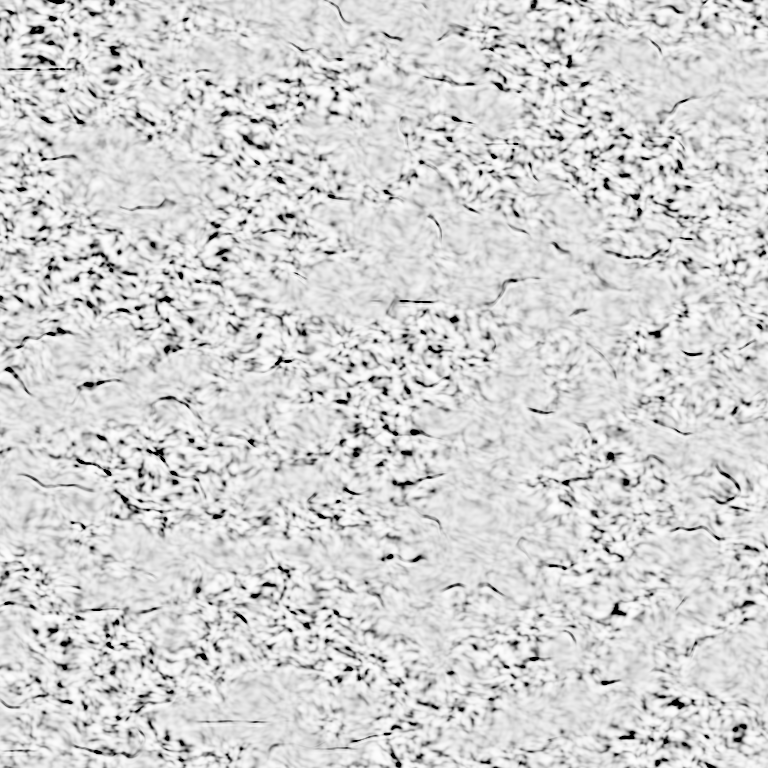
Give the GLSL for this texture map, as a Shadertoy shader.

```glsl
// Pale rough plaster: fine dark pits, white rims, meandering cracks and a few level scratches.

const vec3  PLASTER_TINT   = vec3(1.0);
const float BASE_SHADE     = 0.132;            // darkness of a flat spot
const float SHADE_CONTRAST = 0.70;             // how fast pits turn black
const float GRAIN_GAIN     = 4.5;              // brings the grain to unit deviation
const float CALM_LEVEL     = 0.45;             // grain strength in smooth patches
const float ROUGH_LEVEL    = 1.45;             // grain strength in rough patches
const vec2  PATCH_FREQ     = vec2(4.5, 7.0);
const vec2  LUMP_FREQ      = vec2(47.0, 71.0);
const vec2  PIT_FREQ       = vec2(83.0, 118.0);
const vec2  DUST_FREQ      = vec2(132.0, 165.0);
const vec2  CRACK_FREQ     = vec2(6.0, 12.0);
const float CRACK_WIDTH    = 0.045;
const float CRACK_DEPTH    = 2.2;
const float RIM_HEIGHT     = 1.1;
const vec2  RIM_SHIFT      = vec2(0.001, 0.005); // rim lies just below its groove
const float SLOPE          = -0.22;            // main direction, falling to the right
const int   SCRATCH_COUNT  = 9;
const float SCRATCH_WIDTH  = 0.0022;
const float SCRATCH_DEPTH  = 2.6;

// Integer hash giving a value in 0..1
float hash(vec2 cell, uint seed) {
    uvec2 q = uvec2(ivec2(cell));
    uint h = q.x * 1597334677u ^ q.y * 3812015801u ^ seed * 2654435769u;
    h = (h ^ (h >> 16)) * 2246822519u;
    h = (h ^ (h >> 13)) * 3266489917u;
    h ^= h >> 16;
    return float(h >> 8) / 16777216.0;
}

float cornerSlope(vec2 cell, vec2 offset, uint seed) {
    float angle = 6.2831853 * hash(cell, seed);
    return dot(vec2(cos(angle), sin(angle)), offset);
}

// Gradient noise centred on zero
float noise(vec2 p, uint seed) {
    vec2 i = floor(p), f = p - i;
    vec2 w = f * f * f * (f * (f * 6.0 - 15.0) + 10.0);
    vec2 e = vec2(1.0, 0.0);
    return mix(
        mix(cornerSlope(i, f, seed), cornerSlope(i + e, f - e, seed), w.x),
        mix(cornerSlope(i + e.yx, f - e.yx, seed), cornerSlope(i + 1.0, f - 1.0, seed), w.x),
        w.y);
}

vec2 rotate(vec2 p, float angle) {
    float c = cos(angle), s = sin(angle);
    return vec2(c * p.x + s * p.y, c * p.y - s * p.x);
}

// Bends straight lattices into irregular shapes
vec2 warp(vec2 p) {
    return p + 0.010 * vec2(noise(p * 21.0, 1u), noise(p * 21.0, 2u));
}

// Three layers of grain, each turned a little differently
float grain(vec2 p) {
    return GRAIN_GAIN * (0.58 * noise(rotate(p, SLOPE) * LUMP_FREQ, 3u)
                       + 0.68 * noise(rotate(p, SLOPE * 1.8) * PIT_FREQ, 4u)
                       + 0.45 * noise(rotate(p, SLOPE * 0.4) * DUST_FREQ, 5u));
}

// Broken, wandering lines
float crack(vec2 p) {
    float line = noise(rotate(p, SLOPE) * CRACK_FREQ, 6u)
               + 0.10 * noise(p * 43.0, 7u);
    float broken = smoothstep(0.0, 0.28, noise(p * vec2(24.0, 31.0), 8u)
                                       + 0.5 * noise(p * 9.0, 9u));
    return broken * (1.0 - smoothstep(0.2 * CRACK_WIDTH, CRACK_WIDTH, abs(line)));
}

// Scattered level scratches of varied length
float scratches(vec2 p) {
    float groove = 0.0;
    for (int i = 0; i < SCRATCH_COUNT; i++) {
        vec2 id = vec2(float(i), 5.0);
        vec2 d = p - vec2(hash(id, 10u), hash(id, 11u));
        float halfLength = mix(0.02, 0.085, hash(id, 12u));
        d.y += 0.003 * noise(vec2(p.x * 28.0, id.x), 13u);
        float ends = 1.0 - smoothstep(0.6, 1.0, abs(d.x) / halfLength);
        float wear = smoothstep(-0.35, 0.15, noise(vec2(p.x * 26.0, id.x + 0.5), 14u));
        float across = 1.0 - smoothstep(0.3, 1.0, abs(d.y) / SCRATCH_WIDTH);
        groove = max(groove, ends * wear * across);
    }
    return groove;
}

void mainImage(out vec4 fragColor, in vec2 fragCoord) {
    vec2 uv = fragCoord / iResolution.y;
    vec2 p = warp(uv);

    // Patches of smooth and rough surface
    float patches = noise(rotate(p, SLOPE) * PATCH_FREQ, 15u)
                  + 0.7 * noise(p * PATCH_FREQ * 2.9, 16u);
    float roughness = mix(CALM_LEVEL, ROUGH_LEVEL, smoothstep(-0.35, 0.35, patches));

    // Relief: grain, grooves and their raised lower rims
    float relief = roughness * grain(p);
    relief += RIM_HEIGHT * (crack(p + RIM_SHIFT) + scratches(uv + RIM_SHIFT));
    relief -= CRACK_DEPTH * crack(p) + SCRATCH_DEPTH * scratches(uv);

    // Hollows darken quickly, raised spots fade softly to white
    float tone = 1.0 - BASE_SHADE * exp(-SHADE_CONTRAST * relief);
    fragColor = vec4(PLASTER_TINT * clamp(tone, 0.0, 1.0), 1.0);
}
```
